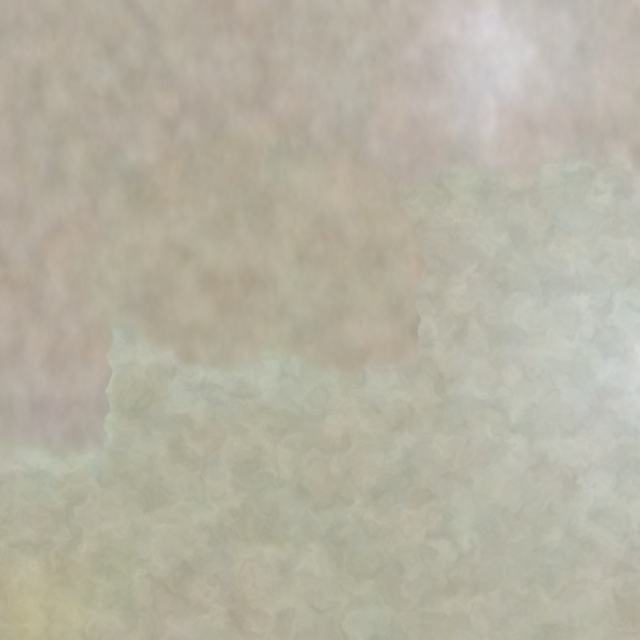
A WebGL 1 fragment shader for this texture:

```glsl
precision highp float;
uniform vec2 u_resolution;

const vec3 ROSE = vec3(0.698, 0.662, 0.607);
const vec3 TAN = vec3(0.694, 0.667, 0.592);
const vec3 SAGE = vec3(0.694, 0.685, 0.607);
const vec3 MIST = vec3(0.738, 0.742, 0.700);
const vec3 MINT = vec3(0.725, 0.742, 0.682);
const vec3 STRAW = vec3(0.735, 0.705, 0.565);
const vec3 LILAC = vec3(0.845, 0.828, 0.845);
const vec3 ICE = vec3(0.830, 0.865, 0.865);
const vec3 GREY = vec3(0.680, 0.665, 0.640);

float hash(vec2 p) {
  return fract(sin(dot(p, vec2(127.1, 311.7))) * 43758.5453);
}

float valueNoise(vec2 p) {
  vec2 cell = floor(p);
  vec2 f = fract(p);
  f = f * f * (3.0 - 2.0 * f);
  float low = mix(hash(cell), hash(cell + vec2(1.0, 0.0)), f.x);
  float high = mix(hash(cell + vec2(0.0, 1.0)), hash(cell + vec2(1.0, 1.0)), f.x);
  return mix(low, high, f.y);
}

// Layered noise, centred on zero
float fbm(vec2 p, float gain) {
  float sum = 0.0;
  float amplitude = 0.5;
  for (int i = 0; i < 4; i++) {
    sum += amplitude * (valueNoise(p) - 0.5);
    p = mat2(1.6, 1.2, -1.2, 1.6) * p + vec2(17.3, 9.1);
    amplitude *= gain;
  }
  return sum;
}

// Soft elliptical spot
float glow(vec2 p, vec2 centre, vec2 radius) {
  vec2 d = (p - centre) / radius;
  return exp(-dot(d, d));
}

// Height of the stepped border between the two surfaces
float borderHeight(vec2 p) {
  float x = p.x + 0.5 * clamp(p.y - 0.6, 0.0, 0.12);
  float y = 0.30 + 0.19 * smoothstep(0.15, 0.185, x);
  y -= 0.065 * smoothstep(0.20, 0.31, x);
  y += 0.025 * glow(vec2(x, 0.0), vec2(0.45, 0.0), vec2(0.04, 1.0));
  y += 0.295 * smoothstep(0.635, 0.685, x);
  return y + 0.03 * smoothstep(0.70, 1.0, x);
}

// Blurred, slightly upright mottling
float softMottle(vec2 p) {
  vec2 q = p * vec2(34.0, 25.0);
  return 0.115 * fbm(q, 0.5) + 0.025 * fbm(p * vec2(130.0, 60.0), 0.5);
}

// Finer flakes, bent by a second noise
float flakeMottle(vec2 p) {
  vec2 q = p * 36.0;
  vec2 bend = vec2(fbm(q + 31.0, 0.55), fbm(q + 73.0, 0.55));
  return 0.125 * fbm(q + 1.8 * bend, 0.58);
}

void main() {
  vec2 p = gl_FragCoord.xy / u_resolution;
  vec2 wobble = vec2(fbm(p * 22.0, 0.5), fbm(p * 22.0 + 50.0, 0.5));
  vec2 q = p + 0.05 * wobble;

  float side = q.y - borderHeight(q);
  float upper = smoothstep(-0.016, 0.016, side);

  // Warm upper surface with a tan dome
  float dome = 1.0 - smoothstep(0.21, 0.27, length((q - vec2(0.41, 0.56)) * vec2(0.9, 1.0)));
  vec3 warm = mix(ROSE, TAN, dome);
  warm = mix(warm, GREY, 0.8 * glow(q, vec2(0.07, 0.34), vec2(0.12, 0.06)));
  warm = mix(warm, LILAC, 0.36 * glow(q, vec2(0.86, 0.95), vec2(0.30, 0.26)));
  warm = mix(warm, LILAC, 0.75 * glow(q, vec2(0.77, 0.92), vec2(0.095, 0.15)));

  // Cool lower surface, paler to the right
  vec3 cool = mix(SAGE, MIST, smoothstep(0.45, 1.0, q.x) * smoothstep(-0.25, 0.4, q.y));
  float frost = smoothstep(-0.11, -0.01, side) * (1.0 - smoothstep(0.5, 0.7, q.x));
  cool = mix(cool, MINT, 0.65 * frost);
  cool = mix(cool, STRAW, 0.75 * glow(q, vec2(0.05, 0.04), vec2(0.12, 0.10)));
  cool = mix(cool, ICE, 0.30 * glow(q, vec2(1.0, 0.42), vec2(0.20, 0.17)));
  cool = mix(cool, ICE, 0.65 * glow(q, vec2(1.02, 0.43), vec2(0.07, 0.09)));

  vec3 color = mix(cool, warm, upper);

  // Light mottling and faint drifts of hue
  color += mix(flakeMottle(p), softMottle(p), upper);
  float hueDrift = fbm(p * 11.0 + 40.0, 0.6);
  float blueDrift = fbm(p * 26.0 + 90.0, 0.5);
  color += 0.045 * hueDrift * vec3(0.7, -0.5, -0.2);
  color += 0.05 * blueDrift * vec3(-0.2, 0.1, 0.8);

  gl_FragColor = vec4(clamp(color, 0.0, 1.0), 1.0);
}
```
